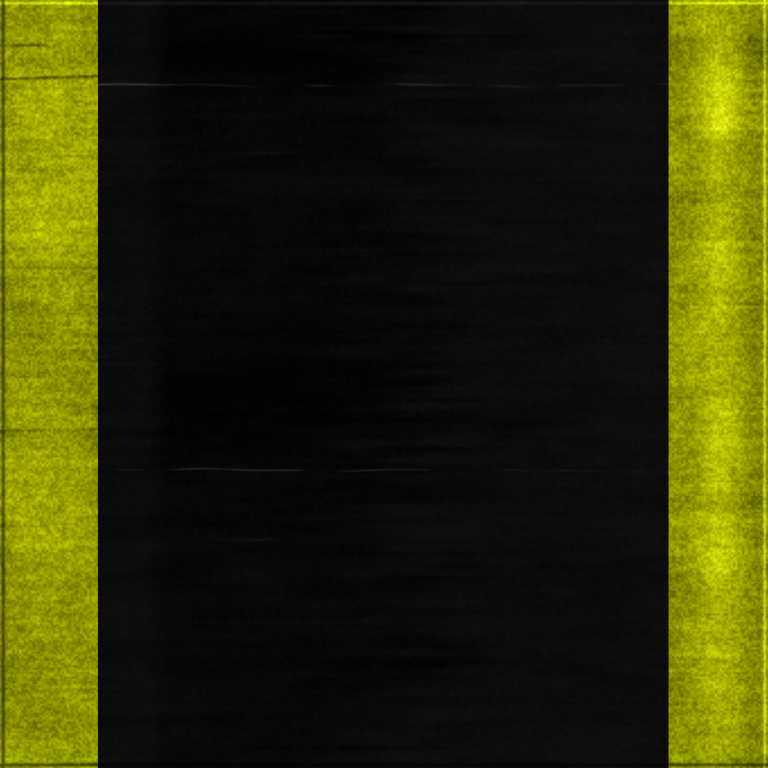
Write a Shadertoy shader that draws this texture.

```glsl
// A worn black panel between two grainy yellow bands, with a thin bevelled rim.
// Layered smooth cell noise gives grain and mottling, stretched cells give
// horizontal wear, and soft distance bands draw scratches, edges and glows.

#define PANEL_LEFT 0.1275
#define PANEL_RIGHT 0.8705
#define YELLOW vec3(0.555, 0.585, 0.0)
#define GRAIN_CELLS 340.0
#define GRAIN_AMOUNT 0.30
#define MOTTLE_AMOUNT 0.32
#define STREAK_AMOUNT 0.13
#define GLOW_X 0.936
#define RIM 0.0042

float hash(vec2 p) {
    vec3 q = fract(vec3(p.xyx) * 0.1031);
    q += dot(q, q.yzx + 33.33);
    return fract((q.x + q.y) * q.z);
}

float cellNoise(vec2 p) {
    vec2 cell = floor(p), f = fract(p);
    f = f * f * (3.0 - 2.0 * f);
    return mix(mix(hash(cell), hash(cell + vec2(1, 0)), f.x),
               mix(hash(cell + vec2(0, 1)), hash(cell + vec2(1, 1)), f.x), f.y);
}

// Four octaves, centred on zero
float mottle(vec2 p) {
    float sum = 0.0, weight = 0.5;
    for (int i = 0; i < 4; i++) {
        sum += weight * (cellNoise(p) - 0.5);
        p = p * 2.07 + 17.3;
        weight *= 0.6;
    }
    return sum;
}

float bump(float x, float centre, float width) {
    float d = (x - centre) / width;
    return exp(-d * d);
}

// Thin, slightly wavy horizontal mark, broken up along its length
float scratch(vec2 uv, float y, float width) {
    float wave = 0.0012 * sin(uv.x * 19.0 + y * 40.0) + 0.0006 * sin(uv.x * 53.0);
    float broken = smoothstep(0.25, 0.75, cellNoise(vec2(uv.x * 24.0, y * 91.0)));
    return bump(uv.y, y + wave, width) * broken;
}

vec3 yellowBands(vec2 uv, float grain, float streak) {
    float cloud = mottle(uv * vec2(22.0, 14.0) + 5.0);
    float light = 1.0;

    if (uv.x < 0.5) {
        // Left band: broad vertical changes of brightness
        light += 0.10 * bump(uv.y, 0.78, 0.14) + 0.06 * bump(uv.y, 0.36, 0.10);
        light -= 0.07 * bump(uv.y, 0.54, 0.08) + 0.08 * bump(uv.y, 0.12, 0.10);
        light += 0.06 * bump(uv.x, 0.065, 0.035);
        light -= 0.38 * scratch(uv, 0.940, 0.0025);
        light -= 0.40 * bump(uv.y, 0.897 + 0.03 * uv.x, 0.0022);
        light -= 0.24 * scratch(uv, 0.440, 0.0022);
        light -= 0.12 * bump(uv.y, 0.651, 0.0018);
    } else {
        // Right band: a column of separate glows
        float glows = bump(uv.y, 0.86, 0.085) + 0.85 * bump(uv.y, 0.66, 0.07)
                    + 0.9 * bump(uv.y, 0.41, 0.06) + 0.8 * bump(uv.y, 0.28, 0.05)
                    + 0.35 * bump(uv.y, 0.12, 0.06);
        light += bump(uv.x, GLOW_X, 0.027) * (0.12 + 0.30 * glows);
        light -= 0.10 * smoothstep(0.955, 0.99, uv.x);
        light -= 0.13 * bump(uv.y, 0.935, 0.025);
        light -= 0.10 * scratch(uv, 0.605, 0.002);
    }
    light += MOTTLE_AMOUNT * cloud + GRAIN_AMOUNT * grain + STREAK_AMOUNT * streak;
    vec3 colour = YELLOW * light;
    colour.b += 0.18 * max(light - 1.25, 0.0);
    return colour;
}

vec3 blackPanel(vec2 uv, float grain, float streak) {
    // The darkest wear lies left of centre
    float centre = smoothstep(0.185, 0.225, uv.x)
                 * (1.0 - smoothstep(0.42, 0.66, uv.x + 0.12 * streak));
    float wear = mottle(uv * vec2(9.0, 28.0) + 31.0);
    float level = mix(0.043, 0.027, centre) + 0.022 * wear + 0.014 * grain + 0.010 * streak;
    level -= 0.016 * centre * (bump(uv.y, 0.48, 0.07) + bump(uv.y, 0.94, 0.05));
    level += 0.006 * smoothstep(0.7, 0.87, uv.x);

    // Pale scratches, strongest left of centre
    float fade = mix(1.0, 0.35, smoothstep(0.4, 0.65, uv.x));
    level += 0.13 * fade * scratch(uv, 0.889, 0.0016);
    level += 0.10 * fade * scratch(uv, 0.388, 0.0014);
    float middle = bump(uv.x, 0.33, 0.05);
    level += 0.04 * middle * (scratch(uv, 0.800, 0.0018) + scratch(uv, 0.298, 0.0018));
    return max(level, 0.008) * vec3(1.0, 1.0, 1.0 + 0.06 * uv.x);
}

void mainImage(out vec4 fragColor, in vec2 fragCoord) {
    vec2 uv = fragCoord / iResolution.xy;
    float soft = 0.75 / iResolution.x;
    float grain = cellNoise(uv * GRAIN_CELLS) + 0.6 * cellNoise(uv * GRAIN_CELLS * 0.53) - 0.8;
    float streak = cellNoise(uv * vec2(7.0, 190.0)) + cellNoise(uv * vec2(15.0, 80.0)) - 1.0;

    float panel = smoothstep(-soft, soft, uv.x - PANEL_LEFT)
                * smoothstep(-soft, soft, PANEL_RIGHT - uv.x);
    vec3 colour = mix(yellowBands(uv, grain, streak), blackPanel(uv, grain, streak), panel);

    // Bevelled rim: lit at the top and right, shaded at the left and bottom
    float band = 1.0 - panel;
    float lit = max(bump(uv.y, 1.0 - RIM, 0.0022), bump(uv.x, 1.0 - RIM, 0.0022));
    float shade = max(bump(uv.x, RIM, 0.0025), bump(uv.y, RIM, 0.0025));
    colour += lit * mix(vec3(0.05), vec3(0.27, 0.29, 0.03), band);
    colour *= 1.0 - 0.5 * shade;
    fragColor = vec4(clamp(colour, 0.0, 1.0), 1.0);
}
```
